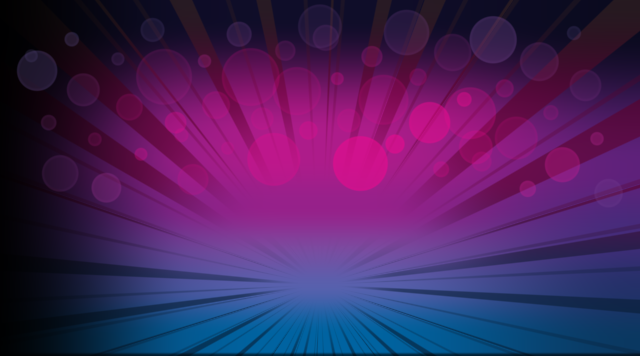
Write a WebGL 1 fragment shader that draws this background.

```glsl
precision highp float;

uniform vec2 u_resolution;

// Vertical gradient through the middle: blue floor, pink glow, navy top
vec3 centerColor(float v) {
    vec3 c = mix(vec3(0.0, 0.39, 0.63), vec3(0.34, 0.38, 0.68), smoothstep(0.06, 0.2, v));
    c = mix(c, vec3(0.48, 0.30, 0.63), smoothstep(0.18, 0.32, v));
    c = mix(c, vec3(0.59, 0.13, 0.54), smoothstep(0.28, 0.42, v));
    c = mix(c, vec3(0.68, 0.11, 0.54), smoothstep(0.42, 0.56, v));
    return mix(c, vec3(0.06, 0.05, 0.16), smoothstep(0.62, 0.95, v));
}

// Dimmer gradient toward the sides
vec3 sideColor(float v) {
    vec3 c = mix(vec3(0.04, 0.22, 0.38), vec3(0.14, 0.19, 0.41), smoothstep(0.04, 0.2, v));
    c = mix(c, vec3(0.27, 0.17, 0.48), smoothstep(0.18, 0.36, v));
    c = mix(c, vec3(0.37, 0.13, 0.48), smoothstep(0.34, 0.52, v));
    return mix(c, vec3(0.04, 0.04, 0.12), smoothstep(0.54, 0.92, v));
}

// Coverage of a beam, from its angular offset and half width in degrees
float beam(float offset, float halfWidth, float radius, float pixel) {
    float edge = radians(abs(offset) - halfWidth) * radius;
    return 1.0 - smoothstep(-pixel, pixel, edge);
}

// Irregular wide beams every 12 degrees, with thin ones between
float rays(vec2 d, float pixel) {
    float radius = length(d);
    float angle = degrees(atan(d.x, d.y));
    float k = floor(angle / 12.0 + 0.5);
    float n = abs(k);
    float spread = 1.0 + 2.0 * exp(-0.18 * (n - 4.2) * (n - 4.2));
    float halfWidth = 0.25 + abs(sin(1.05 * n)) * spread;
    float wide = beam(angle - 12.0 * k - 2.5 * cos(1.25 * n), halfWidth, radius, pixel);
    float thin = beam(mod(angle, 7.5) - 4.6, 0.4, radius, pixel);
    float above = smoothstep(0.28, 0.62, radius);
    float below = smoothstep(0.04, 0.24, radius);
    float fade = mix(below, above, smoothstep(-0.05, 0.15, d.y));
    return max(wide, 0.5 * thin) * fade;
}

void main() {
    vec2 uv = gl_FragCoord.xy / u_resolution;
    vec2 p = gl_FragCoord.xy / u_resolution.y;
    float aspect = u_resolution.x / u_resolution.y;
    float pixel = 1.0 / u_resolution.y;

    // Background
    float middle = 1.0 - smoothstep(0.06, 0.5, abs(uv.x - 0.5));
    vec3 color = mix(sideColor(uv.y), centerColor(uv.y), middle);

    // Beams from the horizon
    vec3 beamColor = mix(vec3(0.03, 0.11, 0.2), vec3(0.36, 0.0, 0.16), smoothstep(0.2, 0.5, uv.y));
    beamColor = mix(beamColor, vec3(0.22, 0.14, 0.13), smoothstep(0.72, 1.0, uv.y));
    color = mix(color, beamColor, 0.6 * rays(p - vec2(0.5 * aspect, 0.2), pixel));

    // Darkness on the left
    color *= smoothstep(-0.03, 0.3, uv.x);

    // Scattered translucent discs, pink inside the glow
    for (int i = 1; i <= 54; i++) {
        float n = float(i);
        vec2 spot = fract(n * vec2(0.7549, 0.5698));
        float x = 0.04 + 0.92 * spot.x;
        float y = 0.95 - spot.y * (0.4 + 0.3 * abs(x - 0.5));
        float size = fract(n * 0.618 + 0.3);
        float radius = 0.018 + 0.065 * size * size;
        float strength = fract(n * 0.4142 + 0.2);
        float dist = length(p - vec2(x * aspect, y)) - radius;

        vec2 fromGlow = (vec2(x, y) - vec2(0.53, 0.62)) / vec2(0.42, 0.25);
        float glow = exp(-dot(fromGlow, fromGlow));
        vec3 discColor = mix(vec3(0.42, 0.36, 0.64), vec3(0.92, 0.04, 0.56), smoothstep(0.1, 0.6, glow));
        float disc = 1.0 - smoothstep(-pixel, pixel, dist);
        float rim = disc * smoothstep(-3.5 * pixel, -pixel, dist);
        float alpha = 0.12 + (0.14 + 0.34 * glow) * strength * strength * strength;
        color = mix(color, discColor, alpha * disc + 0.06 * rim);
    }

    // Thin dark floor line
    color *= mix(0.4, 1.0, smoothstep(0.002, 0.012, uv.y));
    gl_FragColor = vec4(color, 1.0);
}
```
